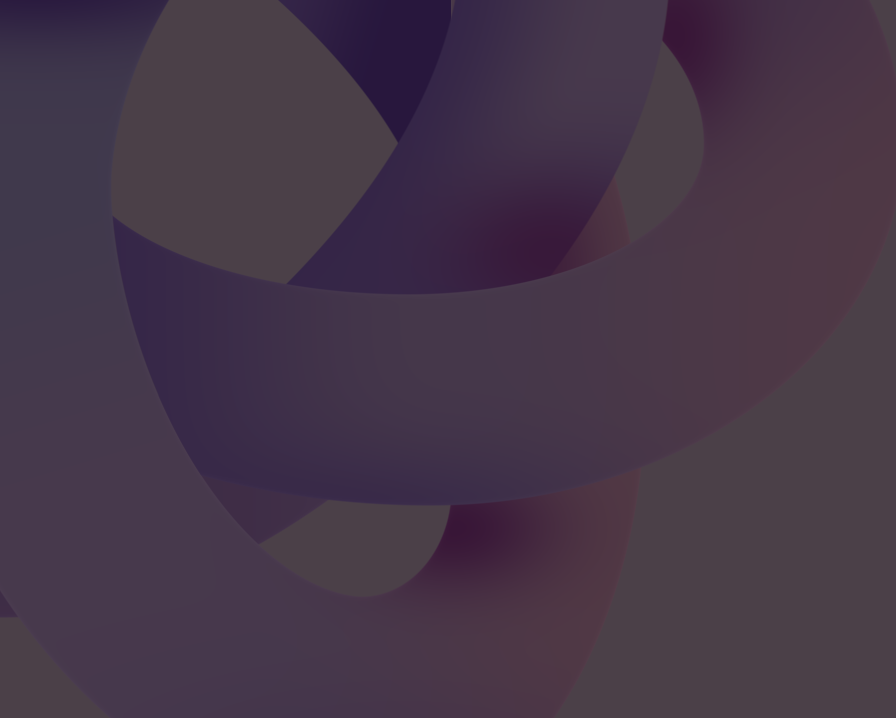
A Shadertoy shader for this background:

```glsl
// Dim knot of thick, softly shaded tubes in slate, violet and rose on a warm grey ground.

const vec3 GROUND = vec3(0.294, 0.252, 0.281);
const vec3 SLATE  = vec3(0.250, 0.222, 0.300);
const vec3 MAUVE  = vec3(0.278, 0.222, 0.298);
const vec3 ROSE   = vec3(0.322, 0.222, 0.265);
const vec3 VIOLET = vec3(0.205, 0.145, 0.280);
const vec3 INDIGO = vec3(0.155, 0.090, 0.240);
const vec3 PLUM   = vec3(0.220, 0.085, 0.215);
const float ASPECT = 1.25;       // design width over height
const float RIM_WIDTH = 0.003;
const float RIM_LIGHT = 0.018;

// Radial distance to a superellipse; radii are left, top, right, bottom.
float oval(vec2 p, vec2 centre, vec4 radii, float power) {
    vec2 v = p - centre;
    vec2 r = vec2(v.x < 0.0 ? radii.x : radii.z, v.y < 0.0 ? radii.y : radii.w);
    vec2 q = pow(abs(v) / r, vec2(power));
    float f = max(pow(q.x + q.y, 1.0 / power), 1e-4);
    return length(v) * (1.0 - 1.0 / f);
}

// Soft elliptical patch of colour.
vec3 tint(vec3 base, vec3 colour, vec2 p, vec2 centre, vec2 size, float amount) {
    vec2 q = (p - centre) / size;
    return mix(base, colour, amount * exp(-dot(q, q)));
}

float cover(float d) {
    float pixel = 1.0 / iResolution.y;
    return 1.0 - smoothstep(-pixel, pixel, d);
}

vec3 rim(vec3 colour, float d) {
    return colour + RIM_LIGHT * exp(-abs(d) / RIM_WIDTH);
}

// Large ring: left side, bottom and right leg.
float ringDistance(vec2 p) {
    float outer = p.x < 0.5
        ? oval(p, vec2(0.5, 0.55), vec4(0.6, 9.0, 0.6, 0.616), 1.65)
        : oval(p, vec2(0.5, 0.55), vec4(0.4, 0.68, 0.4, 0.616), 2.0);
    float inner = p.x < 0.505
        ? oval(p, vec2(0.505, 0.26), vec4(0.35, 0.46, 0.35, 0.571), 1.75)
        : oval(p, vec2(0.505, 0.68), vec4(0.125, 9.0, 0.125, 0.151), 2.0);
    return max(outer, -inner);
}

vec3 ringColour(vec2 p) {
    vec3 c = mix(SLATE, MAUVE, smoothstep(0.25, 0.75, p.y + 0.3 * p.x));
    c = mix(c, ROSE, 0.9 * smoothstep(0.35, 0.9, p.x));
    c = tint(c, VIOLET, p, vec2(0.56, 1.08), vec2(0.35, 0.13), 0.3);
    c = tint(c, INDIGO, p, vec2(0.05, -0.03), vec2(0.30, 0.085), 1.0);
    c = tint(c, PLUM, p, vec2(0.63, 0.735), vec2(0.14, 0.085), 1.0);
    return tint(c, PLUM, p, vec2(0.76, 0.37), vec2(0.08, 0.12), 0.7);
}

// Band sweeping across the middle and curling up at the right.
float bandDistance(vec2 p) {
    float outerTop = p.x < 0.60 ? 9.0 : 0.54;
    float innerTop = p.x < 0.57 ? 9.0 : 0.28;
    float outer = oval(p, vec2(0.60, 0.2), vec4(0.80, outerTop, 0.66, 0.504), 2.0);
    float inner = oval(p, vec2(0.57, 0.2), vec4(0.47, innerTop, 0.412, 0.21), 2.0);
    return max(outer, -inner);
}

vec3 bandColour(vec2 p) {
    vec3 c = mix(VIOLET, MAUVE * 0.975, smoothstep(0.08, 0.62, p.x));
    c = mix(c, ROSE, 0.75 * smoothstep(0.6, 1.25, p.x));
    c = tint(c, VIOLET, p, vec2(0.48, 0.73), vec2(0.36, 0.11), 0.8);
    c = tint(c, VIOLET, p, vec2(1.08, -0.05), vec2(0.20, 0.20), 0.4);
    return tint(c, PLUM, p, vec2(0.94, 0.05), vec2(0.095, 0.13), 1.0);
}

// Tube descending from the top towards the lower left.
float slantDistance(vec2 p) {
    float left = 0.635 - p.y * (0.2 + p.y);
    float right = 0.932 - p.y * (0.1 + 0.85 * p.y);
    return max(max(left - p.x, p.x - right) * 0.8, p.y - 0.5);
}

vec3 slantColour(vec2 p) {
    float across = p.x - 0.635 + p.y * (0.2 + p.y);
    vec3 c = mix(VIOLET, MAUVE, smoothstep(-0.03, 0.22, across));
    c = mix(c, VIOLET, 0.85 * smoothstep(0.10, 0.42, p.y));
    return tint(c, PLUM, p, vec2(0.77, 0.35), vec2(0.15, 0.10), 0.85);
}

void mainImage(out vec4 fragColor, in vec2 fragCoord) {
    vec2 uv = fragCoord / iResolution.xy;
    vec2 p = vec2(uv.x * ASPECT, 1.0 - uv.y);   // y runs down
    vec3 colour = GROUND;

    // Far tubes: one at the lower left, one at the top
    float low = max(p.y - 0.86 + 0.78 * p.x * p.x, 0.55 - p.y);
    vec3 lowColour = mix(vec3(0.245, 0.175, 0.275), MAUVE, 0.3 * smoothstep(0.3, 0.48, p.x));
    colour = mix(colour, rim(lowColour, low), cover(max(low, p.x - 0.5)));
    float high = 0.8 * (0.388 + p.y * (1.1 - 1.3 * p.y) - p.x);
    vec3 highColour = mix(VIOLET, INDIGO, smoothstep(0.38, 0.56, p.x + 0.3 * p.y));
    colour = mix(colour, highColour, cover(max(high, max(p.x - 0.7, p.y - 0.25))));

    // Ring, then the slanting tube above its right leg
    float ring = ringDistance(p);
    float slant = slantDistance(p);
    colour = mix(colour, rim(ringColour(p), ring), cover(ring));
    colour = mix(colour, slantColour(p), cover(slant));

    // Band passes under the ring at left and under the slanting tube at top
    float band = bandDistance(p);
    float hidden = max(cover(ring) * step(p.x, 0.4), cover(slant) * step(p.y, 0.2));
    colour = mix(colour, rim(bandColour(p), band), cover(band) * (1.0 - hidden));

    fragColor = vec4(colour, 1.0);
}
```
